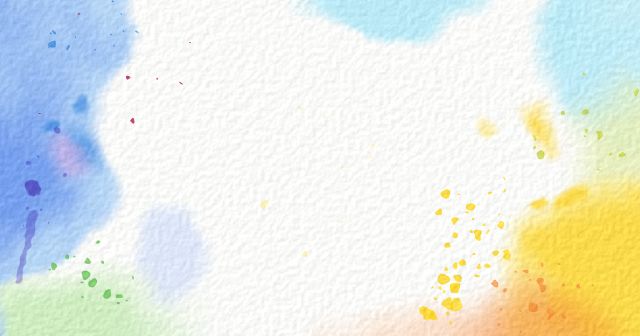
This background is drawn by a Shadertoy shader. Its source:

```glsl
// Watercolour washes and paint splatter around a bright sheet of textured paper.

const float SHEET_ASPECT = 1.91;
const float GRAIN_SCALE = 85.0;
const float GRAIN_DEPTH = 0.085;
const float EDGE_WARP = 0.15;

const vec3 PAPER = vec3(0.978, 0.978, 0.972);
const vec3 PALE_BLUE = vec3(0.70, 0.83, 0.96);
const vec3 DEEP_BLUE = vec3(0.44, 0.61, 0.93);
const vec3 SPOT_BLUE = vec3(0.20, 0.52, 0.86);
const vec3 LILAC = vec3(0.82, 0.87, 0.97);
const vec3 VIOLET = vec3(0.30, 0.25, 0.73);
const vec3 CRIMSON = vec3(0.66, 0.05, 0.25);
const vec3 ROSE = vec3(0.83, 0.67, 0.88);
const vec3 CYAN = vec3(0.67, 0.90, 0.96);
const vec3 MINT = vec3(0.79, 0.92, 0.73);
const vec3 LEAF = vec3(0.33, 0.72, 0.25);
const vec3 LIME = vec3(0.90, 0.93, 0.73);
const vec3 OLIVE = vec3(0.74, 0.80, 0.12);
const vec3 LEMON = vec3(0.98, 0.92, 0.58);
const vec3 YELLOW = vec3(0.98, 0.85, 0.26);
const vec3 GOLD = vec3(0.98, 0.83, 0.08);
const vec3 ORANGE = vec3(0.95, 0.55, 0.22);
const vec3 PEACH = vec3(0.98, 0.85, 0.75);

float hash(vec2 p) {
    vec3 q = fract(p.xyx * 0.1031);
    q += dot(q, q.yzx + 33.33);
    return fract((q.x + q.y) * q.z);
}

float noise(vec2 p) {
    vec2 i = floor(p), f = fract(p);
    f = f * f * (3.0 - 2.0 * f);
    return mix(mix(hash(i), hash(i + vec2(1, 0)), f.x),
               mix(hash(i + vec2(0, 1)), hash(i + vec2(1, 1)), f.x), f.y);
}

float fbm(vec2 p) {
    float sum = 0.0, amp = 0.5;
    for (int i = 0; i < 5; i++) {
        sum += amp * noise(p);
        p = mat2(1.6, 1.2, -1.2, 1.6) * p + 7.3;
        amp *= 0.5;
    }
    return sum;
}

float ellipse(vec2 p, vec2 center, vec2 radii) {
    return (length((p - center) / radii) - 1.0) * min(radii.x, radii.y);
}

float bump(float x, float center, float width) {
    float t = (x - center) / width;
    return exp(-t * t);
}

// Lays pigment inside the distance d with a soft rim
void wash(inout vec3 col, float d, float soft, vec3 pigment, float strength) {
    col = mix(col, pigment, strength * smoothstep(soft, -soft, d));
}

// Scatters round drops, densest at the cluster center
void splatter(inout vec3 col, vec2 p, vec2 center, vec2 spread, int count,
              float size, vec3 pigment, float strength) {
    float aa = 0.6 / iResolution.y + 0.0005;
    for (int i = 0; i < count; i++) {
        vec2 k = vec2(float(i) * 3.7, dot(center, vec2(41.0, 67.0)));
        vec2 offset = vec2(hash(k) + hash(k + 11.0), hash(k + 23.0) + hash(k + 37.0)) - 1.0;
        float h = hash(k + 53.0);
        float r = size * (0.22 + 0.78 * h * h * h);
        float d = length(p - center - offset * spread) - r;
        float rim = 0.82 + 0.18 * smoothstep(-0.5 * r, 0.0, d);
        wash(col, d, aa, pigment, strength * rim);
    }
}

void mainImage(out vec4 fragColor, in vec2 fragCoord) {
    vec2 p = fragCoord / iResolution.xy * vec2(SHEET_ASPECT, 1.0);
    float mottle = fbm(p * 7.0 + 19.0);
    vec2 q = p + EDGE_WARP * (vec2(fbm(p * 6.0), fbm(p * 6.0 + 50.0)) - 0.48);
    vec3 col = PAPER;

    // Left side: blue wash fading into mint
    float edge = 0.29 + 0.11 * smoothstep(0.68, 0.95, p.y) + 0.07 * bump(p.y, 0.39, 0.09)
               - 0.32 * smoothstep(0.33, 0.08, p.y);
    float d = q.x - edge;
    float depth = smoothstep(0.02, 0.27, -d) * (0.3 + 0.7 * bump(p.y, 0.48, 0.27));
    wash(col, ellipse(q, vec2(0.53, 0.24), vec2(0.10, 0.12)), 0.035, LILAC, 0.7);
    wash(col, ellipse(q, vec2(0.17, 0.02), vec2(0.34, 0.15)), 0.08, MINT, 0.9);
    wash(col, d, 0.035, mix(PALE_BLUE, DEEP_BLUE, clamp(depth + mottle - 0.42, 0.0, 1.0)), 0.95);
    wash(col, ellipse(q, vec2(0.19, 0.52), vec2(0.05)), 0.04, ROSE, 0.6);
    wash(col, ellipse(q, vec2(0.25, 0.56), vec2(0.045, 0.055)), 0.04, SPOT_BLUE, 0.5);
    wash(col, ellipse(q, vec2(0.23, 0.68), vec2(0.025)), 0.015, SPOT_BLUE, 0.6);
    wash(col, ellipse(q, vec2(0.14, 0.605), vec2(0.02)), 0.012, SPOT_BLUE, 0.6);

    // Top and right: cyan, lime, yellow and orange
    wash(col, ellipse(q, vec2(1.19, 1.02), vec2(0.27, 0.11)), 0.025, CYAN, 0.8);
    wash(col, ellipse(q, vec2(1.93, 0.85), vec2(0.32, 0.28)), 0.035, CYAN, 0.55 + 0.4 * p.y * mottle);
    wash(col, ellipse(q, vec2(1.92, 0.55), vec2(0.18, 0.19)), 0.09, LIME, 0.9);
    wash(col, ellipse(q, vec2(1.35, -0.01), vec2(0.30, 0.07)), 0.05, PEACH, 0.8);
    d = ellipse(q, vec2(1.91, 0.14), vec2(0.41, 0.34));
    wash(col, d, 0.05, mix(LEMON, YELLOW, smoothstep(0.02, 0.17, mottle * 0.2 - d - 0.08)), 0.95);
    wash(col, ellipse(q, vec2(1.62, 0.0), vec2(0.17, 0.13)), 0.09, ORANGE, 0.55);
    wash(col, ellipse(q, vec2(1.62, 0.615), vec2(0.035, 0.045)), 0.03, YELLOW, 0.8);
    wash(col, ellipse(q, vec2(1.72, 0.425), vec2(0.032)), 0.02, YELLOW, 0.9);
    wash(col, ellipse(q, vec2(1.637, 0.415), vec2(0.022)), 0.014, YELLOW, 0.9);
    wash(col, ellipse(q, vec2(1.45, 0.62), vec2(0.022)), 0.018, LEMON, 0.8);

    // Violet drop and its trailing run
    vec2 s = p + 0.012 * (vec2(noise(p * 60.0), noise(p * 60.0 + 9.0)) - 0.5);
    wash(col, length(s - vec2(0.097, 0.443)) - 0.024, 0.003, VIOLET, 0.75);
    float run = clamp((0.36 - s.y) / 0.2, 0.0, 1.0);
    wash(col, length(s - vec2(0.10 - 0.045 * run, 0.36 - 0.2 * run)) - 0.013 + 0.006 * run, 0.003, VIOLET, 0.4);

    // Splatter clusters
    splatter(col, s, vec2(0.31, 0.93), vec2(0.19, 0.13), 14, 0.011, SPOT_BLUE, 0.85);
    splatter(col, s, vec2(0.12, 0.38), vec2(0.10, 0.24), 9, 0.010, VIOLET, 0.6);
    splatter(col, s, vec2(0.40, 0.79), vec2(0.35, 0.18), 7, 0.010, CRIMSON, 0.9);
    splatter(col, s, vec2(0.30, 0.14), vec2(0.19, 0.17), 16, 0.012, LEAF, 0.8);
    splatter(col, s, vec2(1.00, 0.45), vec2(0.34, 0.34), 12, 0.010, LEMON, 0.75);
    splatter(col, s, vec2(1.42, 0.29), vec2(0.16, 0.19), 30, 0.016, GOLD, 0.9);
    splatter(col, s, vec2(1.31, 0.10), vec2(0.10, 0.10), 14, 0.018, GOLD, 0.85);
    splatter(col, s, vec2(1.59, 0.10), vec2(0.19, 0.14), 24, 0.012, ORANGE, 0.85);
    splatter(col, s, vec2(1.74, 0.62), vec2(0.18, 0.21), 13, 0.015, OLIVE, 0.75);

    // Embossed paper grain lit from the upper left
    vec2 g = p * GRAIN_SCALE;
    float relief = noise(g) + 0.6 * noise(g * 1.9) - noise(g + vec2(-0.45, 0.45))
                 - 0.6 * noise(g * 1.9 + vec2(-0.45, 0.45));
    col += GRAIN_DEPTH * relief * (0.7 + 0.3 * mottle);

    fragColor = vec4(clamp(col, 0.0, 1.0), 1.0);
}
```
